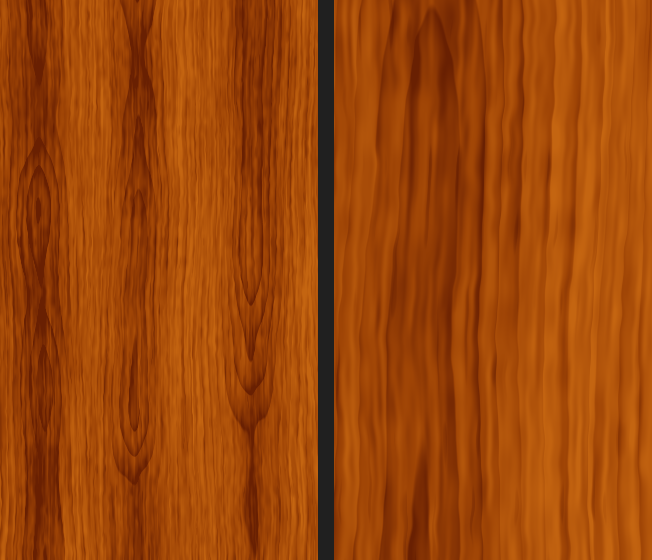
Left, the full canvas; right, a detail of the centre.
A Shadertoy shader for this texture:

```glsl
// Polished reddish-orange wood veneer with upright grain and pointed eyes.
// A ring height field rises away from a few heart lines; its contours are
// the growth rings. Stretched value noise adds fibres, pores and soft patches.

#define HEART_GAP 0.335    // spacing of heart lines, in canvas widths
#define RING_COUNT 47.0    // growth rings per canvas width
#define RING_DEPTH 0.37    // darkness of ring lines
#define EYE_SWING 3.6      // rings gained and lost along a heart line
#define EYE_RATE 3.6       // eyes per canvas width of height
#define BAND_DEPTH 0.37    // darkness of heart bands
#define FIBRE_DEPTH 0.36   // contrast of fine fibres
#define DARK_WOOD vec3(0.41, 0.125, 0.008)
#define MID_WOOD vec3(0.62, 0.265, 0.020)
#define LIGHT_WOOD vec3(0.77, 0.395, 0.065)

// Integer hash of a lattice cell, 0 to 1
float hash(vec2 cell) {
    uvec2 q = uvec2(ivec2(cell)) * uvec2(1597u, 3813u);
    uint n = (q.x ^ (q.y << 7)) * 74761u + q.y;
    n = (n ^ (n >> 15)) * 668265u;
    n = (n ^ (n >> 13)) * 95849u;
    return float((n ^ (n >> 16)) & 65535u) / 65535.0;
}

// Smooth value noise, 0 to 1
float noise(vec2 p) {
    vec2 cell = floor(p);
    vec2 f = p - cell;
    f = f * f * (3.0 - 2.0 * f);
    float low = mix(hash(cell), hash(cell + vec2(1, 0)), f.x);
    float high = mix(hash(cell + vec2(0, 1)), hash(cell + vec2(1, 1)), f.x);
    return mix(low, high, f.y);
}

// Gentle sideways wander of the grain
float wander(vec2 p) {
    return 0.040 * (noise(p * vec2(2.0, 1.7) + 7.0) - 0.5)
         + 0.012 * (noise(p * vec2(8.0, 6.0) + 31.0) - 0.5)
         + 0.003 * (noise(p * vec2(50.0, 45.0) + 57.0) - 0.5);
}

// Distance to the nearest heart line (x) and its index (y)
vec2 nearestHeart(float x) {
    vec2 nearest = vec2(9.0, 0.0);
    for (float i = -1.0; i < 4.0; i++) {
        float centre = 0.125 + HEART_GAP * i - 0.03 * sin(1.57 * i);
        float d = abs(x - centre);
        if (d < nearest.x) nearest = vec2(d, i);
    }
    return nearest;
}

// Colour ramp from dark to light wood
vec3 woodColor(float tone) {
    tone = clamp(tone, 0.0, 1.0);
    return tone < 0.5 ? mix(DARK_WOOD, MID_WOOD, tone * 2.0)
                      : mix(MID_WOOD, LIGHT_WOOD, tone * 2.0 - 1.0);
}

void mainImage(out vec4 fragColor, in vec2 fragCoord) {
    vec2 p = fragCoord / iResolution.x;
    vec2 grain = vec2(p.x + wander(p), p.y);
    vec2 heart = nearestHeart(grain.x);
    float d = heart.x;

    // Ring height: steep at the sides, swinging slowly along each heart
    float swing = noise(vec2(heart.y * 17.0 + 40.0, p.y * EYE_RATE + heart.y * 5.3 + 20.0));
    float height = RING_COUNT * sqrt(d * d + 0.00015)
                 + EYE_SWING * swing * exp(-d * d / 0.005)
                 + 2.5 * noise(grain * vec2(4.0, 0.7) + 11.0)
                 + 0.6 * noise(grain * vec2(25.0, 0.5) + 3.0);

    // Ring profile: slow darkening, then a sharp smoothed edge
    float phase = fract(height);
    float edge = clamp(fwidth(height), 0.08, 0.5);
    float ring = phase * phase * phase * (1.0 - smoothstep(1.0 - edge, 1.0, phase));
    float strength = 0.55 + 0.9 * noise(grain * vec2(9.0, 2.0) + 70.0);
    strength *= mix(1.35, 0.85, smoothstep(0.02, 0.12, d));

    // Broad shading: dark hearts, pale wood between, soft patches
    float band = smoothstep(0.0, 0.13, d) - 0.55;
    float eye = exp(-d * d / 0.0005) * smoothstep(0.45, 0.8, swing);
    float patches = noise(grain * vec2(9.0, 1.3) + 90.0) - 0.5;

    // Fine upright fibres and short pore flecks
    float fibre = noise(grain * vec2(210.0, 7.0) + 13.0) - 0.5
                + 0.7 * (noise(grain * vec2(95.0, 3.0) + 29.0) - 0.5);
    float fleck = noise(grain * vec2(150.0, 32.0) + 47.0) - 0.5;
    float pore = smoothstep(0.80, 0.95, noise(grain * vec2(170.0, 14.0) + 83.0));

    float tone = 0.58 + BAND_DEPTH * band + 0.32 * patches - 0.16 * eye;
    tone -= RING_DEPTH * strength * (ring - 0.1);
    tone += FIBRE_DEPTH * fibre + 0.22 * fleck - 0.14 * pore;
    fragColor = vec4(woodColor(tone), 1.0);
}
```
